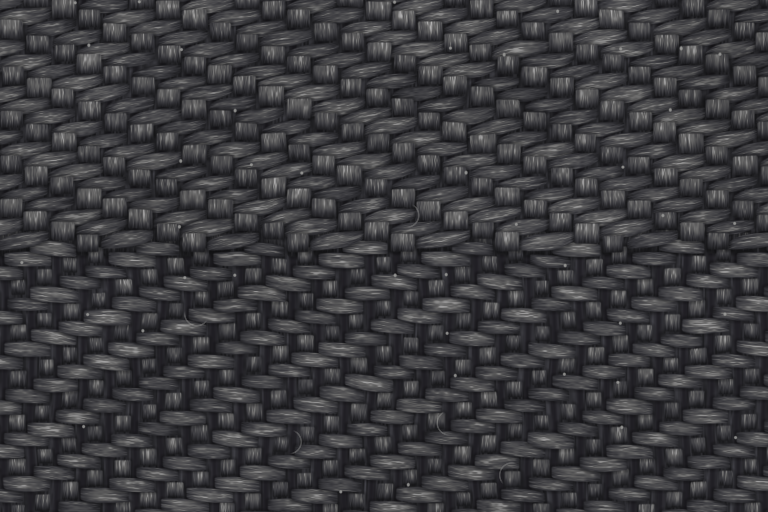
This texture is drawn by a Shadertoy shader. Its source:

```glsl
// Dark woven nylon: two mirrored twill bands meeting at a horizontal seam, with lint.

// All lengths are fractions of the canvas height.
struct Twill {
    vec2 anchor;      // centre of one warp bump
    float period;     // vertical repeat within a warp column
    float rise;       // vertical step from one column to the next
    vec2 bumpSize;    // half size of a warp bump
    vec2 floatSize;   // half size of a weft float
    vec2 floatShift;  // float centre relative to its bump
    float slope;      // slant of a float
    float taper;      // how far the float ends narrow
    float bumpTone;
    float floatTone;
    float bumpLimit;  // closest a bump centre may come to the seam
};

const float WARP_PITCH = 0.0511;
const float SEAM_Y = 0.525;
const Twill UPPER = Twill(vec2(0.686, 0.656), 0.0872, -0.0218, vec2(0.0230, 0.0180),
                          vec2(0.0510, 0.0160), vec2(-0.0248, -0.0372), 0.15, 0.48,
                          0.45, 0.39, -0.012);
const Twill LOWER = Twill(vec2(0.802, 0.416), 0.0876, 0.0219, vec2(0.0155, 0.0160),
                          vec2(0.0435, 0.0148), vec2(0.0180, -0.0332), -0.06, 0.30,
                          0.41, 0.42, 0.012);
const vec2 SEAM_BUMP = vec2(0.0220, 0.0230);
const float SEAM_TONE = 0.33;
const float WARP_TONE = 0.21;
const vec3 GAP_COLOR = vec3(0.125, 0.120, 0.140);
const vec3 SHADE_TINT = vec3(0.98, 0.98, 1.07);
const vec3 LIGHT_TINT = vec3(1.0, 0.995, 0.995);
const vec3 LINT_COLOR = vec3(0.62, 0.62, 0.61);
const float WOBBLE = 0.0070;
const float EDGE_SOFTNESS = 0.0028;
const float SHADOW_WIDTH = 0.008;
const float LINT_CELL = 0.105;

float hash(vec2 p) {
    vec3 q = fract(vec3(p.xyx) * 0.1031);
    q += dot(q, q.yzx + 33.33);
    return fract((q.x + q.y) * q.z);
}

float noise(vec2 p) {
    vec2 i = floor(p), f = fract(p);
    f = f * f * (3.0 - 2.0 * f);
    return mix(mix(hash(i), hash(i + vec2(1, 0)), f.x),
               mix(hash(i + vec2(0, 1)), hash(i + vec2(1, 1)), f.x), f.y);
}

// Paints one rounded bundle of fibres; q is relative to its centre.
void paintThread(inout vec3 color, vec2 q, vec2 size, bool isWarp, float taper, float tone, vec2 id) {
    float seed = hash(id + 71.0);
    size *= 0.92 + 0.16 * seed;
    vec2 u = q / size;
    float height = size.y * (1.0 - taper * min(u.x * u.x, 1.0));
    float corner = 0.25 * min(size.x, size.y);
    vec2 box = abs(q) - vec2(size.x, height) + corner;
    float dist = length(max(box, 0.0)) + min(max(box.x, box.y), 0.0) - corner;
    if (dist > SHADOW_WIDTH) return;

    // Strands run along the thread: up for the warp, sideways for the weft.
    vec2 grain = isWarp ? q.yx : q;
    float strands = 0.6 * noise(grain * vec2(35.0, 290.0) + id * 17.3 + 300.0)
                  + 0.4 * noise(grain * vec2(110.0, 520.0) + id * 9.1 + 500.0);
    float glint = smoothstep(0.55, 0.85, strands);
    vec2 bulge = max(1.0 - u * u, 0.0);
    float sheen = isWarp ? mix(0.55, 1.0, bulge.x) * smoothstep(-1.2, 0.5, u.y)
                         : sqrt(bulge.y) * mix(0.25, 1.0, bulge.x);
    float value = tone * (0.30 + 0.70 * sheen) * (0.55 + 0.65 * strands + 0.30 * glint * sheen)
                * (0.84 + 0.24 * seed);
    value = max(value, 0.11);
    vec3 fibre = value * mix(SHADE_TINT, LIGHT_TINT, smoothstep(0.15, 0.40, value));

    float edge = max(EDGE_SOFTNESS, 1.2 / iResolution.y);
    color *= mix(0.76, 1.0, smoothstep(0.0, SHADOW_WIDTH, dist));
    color = mix(color, fibre, 1.0 - smoothstep(-edge, 0.6 * edge, dist));
}

// Paints the bumps, or the floats, of one band; side is +1 above the seam, -1 below.
void paintTwill(inout vec3 color, vec2 p, Twill t, float side, bool isWarp) {
    float nearColumn = round((p.x - t.anchor.x) / WARP_PITCH);
    for (int i = -2; i <= 2; i++) {
        float column = nearColumn + float(i);
        vec2 base = t.anchor + column * vec2(WARP_PITCH, t.rise);
        float nearRow = round((p.y - base.y) / t.period);
        for (int k = -1; k <= 1; k++) {
            float row = nearRow + float(k);
            vec2 id = vec2(column, row + side * 40.0);
            vec2 center = base + vec2(0.0, row * t.period);
            if (!isWarp) center += t.floatShift;
            if ((center.y - SEAM_Y) * side < (isWarp ? t.bumpLimit : 0.006)) continue;
            vec2 q = p - center + 0.005 * (vec2(hash(id), hash(id + 13.0)) - 0.5);
            if (isWarp) {
                paintThread(color, q, t.bumpSize, true, 0.0, t.bumpTone, id);
            } else {
                float reach = q.x / t.floatSize.x;
                q.y -= t.slope * q.x * (0.75 + 0.5 * min(reach * reach, 1.5));
                paintThread(color, q, t.floatSize, false, t.taper, t.floatTone, id + 200.0);
            }
        }
    }
}

// Continuous warp columns seen in the hollows between floats.
vec3 warpGround(vec2 p) {
    float across = fract((p.x - LOWER.anchor.x) / WARP_PITCH + 0.5) * 2.0 - 1.0;
    float strands = noise(p * vec2(290.0, 35.0));
    float body = 1.0 - smoothstep(0.5, 1.0, abs(across));
    return mix(GAP_COLOR, WARP_TONE * SHADE_TINT * (0.65 + 0.7 * strands), body);
}

// Bright specks and a few curled stray fibres, one candidate per cell.
float lint(vec2 p) {
    vec2 cell = floor(p / LINT_CELL);
    float kind = hash(cell + 5.0);
    vec2 q = (fract(p / LINT_CELL) - 0.3 - 0.4 * vec2(hash(cell + 9.0), hash(cell + 21.0))) * LINT_CELL;
    float speck = 1.0 - smoothstep(0.0012, 0.0045, length(q * vec2(1.0, 0.8 + kind)));
    float angle = atan(q.y, q.x) + 6.283 * hash(cell + 33.0);
    float arc = 1.0 - smoothstep(0.0006, 0.0024, abs(length(q) - 0.012 - 0.012 * kind));
    arc *= smoothstep(0.1, 0.6, cos(angle)) * 0.35;
    return kind < 0.25 ? speck * 0.85 : kind > 0.92 ? arc : 0.0;
}

void mainImage(out vec4 fragColor, in vec2 fragCoord) {
    vec2 p = fragCoord / iResolution.y;
    vec2 cloth = p + WOBBLE * (vec2(noise(p * 12.0), noise(p * 12.0 + 40.0)) - 0.5);
    vec3 color = warpGround(cloth);

    // Exposed warps along the seam.
    float column = round((cloth.x - UPPER.anchor.x) / WARP_PITCH);
    vec2 seamCenter = vec2(UPPER.anchor.x + column * WARP_PITCH, SEAM_Y);
    paintThread(color, cloth - seamCenter, SEAM_BUMP, true, 0.0, SEAM_TONE, vec2(column, 90.0));

    paintTwill(color, cloth, LOWER, -1.0, true);
    paintTwill(color, cloth, LOWER, -1.0, false);
    paintTwill(color, cloth, UPPER, 1.0, false);
    paintTwill(color, cloth, UPPER, 1.0, true);

    color *= 0.95 + 0.10 * noise(p * 5.0 + 60.0);
    fragColor = vec4(mix(color, LINT_COLOR, lint(p)), 1.0);
}
```
